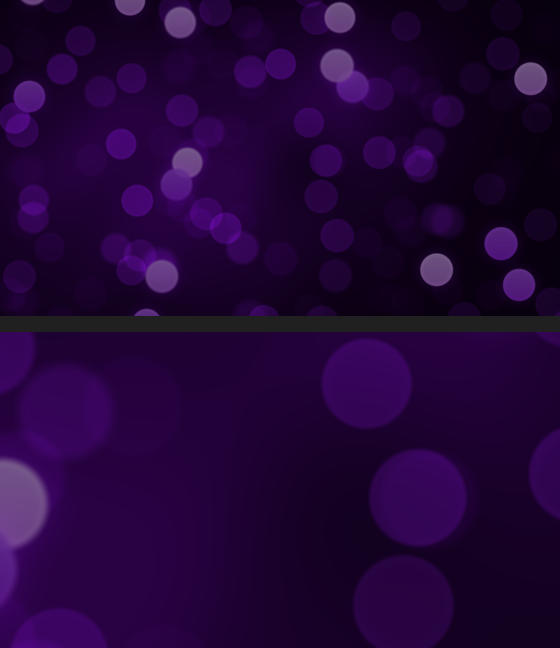
Top, the full canvas; bottom, a detail of the centre.
Write a WebGL 1 fragment shader that draws this background.

```glsl
precision highp float;

uniform vec2 u_resolution;

float hash(float n) {
    return fract(sin(n * 12.9898) * 43758.5);
}

float lobe(vec2 p, vec2 center, vec2 size) {
    vec2 q = (p - center) / size;
    return exp(-dot(q, q));
}

// Broad violet haze, made patchy by layered sines
float haze(vec2 p) {
    float light = lobe(p, vec2(0.52, 0.45), vec2(0.62, 0.43));
    light += 0.5 * lobe(p, vec2(1.12, 0.72), vec2(0.33, 0.25));
    light -= 0.4 * lobe(p, vec2(0.94, 0.5), vec2(0.14));
    float patches = sin(p.x * 9.0 + 2.0 * sin(p.y * 6.0))
                  + 0.6 * sin(p.y * 15.0 + 2.0 * sin(p.x * 11.0));
    return clamp(light * (1.0 + 0.1 * patches), 0.0, 1.0);
}

// Lens disc with a slightly brighter rim
float lensDisc(float dist, float radius, float blur) {
    float rim = smoothstep(0.7, 0.97, dist / radius);
    return (0.9 + 0.1 * rim) * (1.0 - smoothstep(radius - blur, radius + blur, dist));
}

void main() {
    vec2 p = gl_FragCoord.xy / u_resolution.y;
    float aspect = u_resolution.x / u_resolution.y;
    float pixel = 1.0 / u_resolution.y;

    vec3 color = mix(vec3(0.028, 0.0, 0.052), vec3(0.16, 0.006, 0.265), haze(p));

    // Discs run from faint, through violet, to pale ones on top
    for (int i = 0; i < 120; i++) {
        float id = float(i);
        vec2 jitter = 0.3 * vec2(hash(id + 3.1), hash(id + 47.7));
        vec2 spot = fract(id * vec2(0.7549, 0.5698) + jitter);
        vec2 center = mix(vec2(-0.04), vec2(aspect, 1.0) + 0.04, spot);

        float vary = hash(id + 91.3);
        float radius = 0.047 + 0.006 * hash(id + 17.9);
        float blur = max(0.003 + 0.018 * pow(hash(id + 63.5), 6.0), pixel);
        vec2 offset = p - center;
        float dist = length(offset);
        float local = mix(0.5, 1.0, smoothstep(0.05, 0.5, haze(center)));

        if (i < 50) {
            float faint = lensDisc(dist, radius, blur + 0.003);
            color += vec3(0.045, 0.003, 0.075) * faint * local * (0.3 + 0.7 * vary);
        } else if (i < 105) {
            float violet = lensDisc(dist, radius, blur);
            color += vec3(0.145, 0.022, 0.235) * violet * local * (0.5 + 0.5 * vary);
        } else {
            // Pale disc, tinted violet toward its lower edge, in a soft glow
            float pale = smoothstep(0.25, 0.7, vary);
            vec3 tint = mix(vec3(0.36, 0.13, 0.54), vec3(0.47, 0.34, 0.55), pale);
            tint += vec3(0.02, 0.05, 0.01) * offset.y / radius;
            float halo = exp(-pow(dist / (radius * 1.25), 4.0));
            color += vec3(0.06, 0.005, 0.1) * halo;
            color = mix(color, tint, 0.92 * lensDisc(dist, radius, min(blur, 0.006)));
        }
    }

    gl_FragColor = vec4(color, 1.0);
}
```
